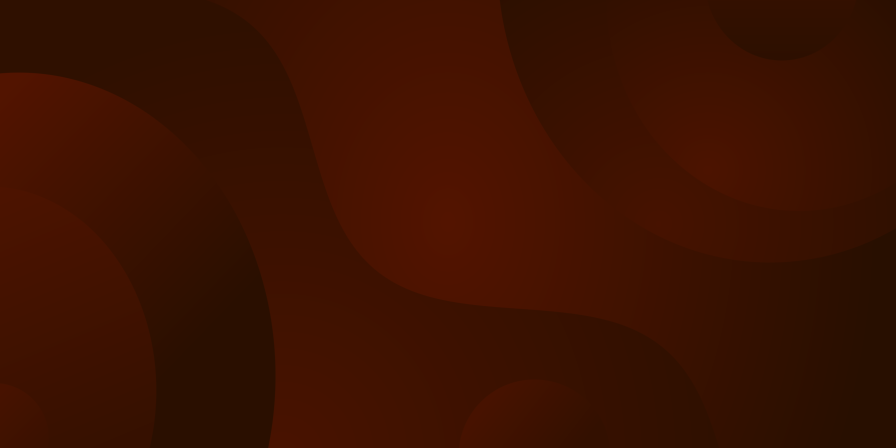
Reproduce this background procedurally as a Shadertoy shader.

```glsl
// Dark ember backdrop: a winding wave and overlapping soft-shaded ovals.

const vec3 DARK_BROWN = vec3(0.155, 0.058, 0.0);
const vec3 EMBER_RED = vec3(0.33, 0.078, 0.0);

// Brightness that falls off from a centre.
float glow(vec2 p, vec2 center, float radius, float peak) {
    return peak * max(0.0, 1.0 - length(p - center) / radius);
}

// Brightness that runs linearly between two points.
float ramp(vec2 p, vec2 a, vec2 b, float levelA, float levelB) {
    vec2 axis = b - a;
    return mix(levelA, levelB, clamp(dot(p - a, axis) / dot(axis, axis), 0.0, 1.0));
}

// Approximate signed distance to an axis-aligned ellipse.
float ellipse(vec2 p, vec2 center, vec2 radii) {
    vec2 q = (p - center) / radii;
    float k = length(q);
    return k * (k - 1.0) / max(length(q / radii), 0.0001);
}

// Signed offset from a sinusoid that descends along a diagonal.
float wave(vec2 p) {
    const vec2 along = vec2(0.759, -0.652);
    vec2 q = p - vec2(0.456, 1.0);
    float u = dot(q, along);
    float v = dot(q, vec2(-along.y, along.x));
    float phase = 5.361 * (u - 0.104);
    float slope = 0.045 - 0.697 * sin(phase);
    float crest = -0.109 + 0.045 * u + 0.130 * cos(phase);
    return (v - crest) / sqrt(1.0 + slope * slope);
}

// Lays a brightness level over another inside a shape.
float cover(float base, float level, float dist, float pixel) {
    return mix(base, level, smoothstep(pixel, -pixel, dist));
}

void mainImage(out vec4 fragColor, in vec2 fragCoord) {
    // Height is one unit; the layout is two units wide.
    vec2 p = fragCoord / iResolution.y;
    p.x *= 2.0 * iResolution.y / iResolution.x;
    float pixel = 0.75 / iResolution.y;

    // Background glow
    float tone = glow(vec2(p.x, mix(0.505, p.y, 0.75)), vec2(1.0, 0.505), 0.97, 0.98);

    // Top right ovals
    float level = glow(p, vec2(1.47, 0.50), 0.75, 0.70);
    tone = cover(tone, level, ellipse(p, vec2(1.719, 1.091), vec2(0.609, 0.677)), pixel);
    level = glow(p, vec2(1.58, 0.62), 0.62, 0.82);
    tone = cover(tone, level, ellipse(p, vec2(1.784, 1.0), vec2(0.430, 0.471)), pixel);
    level = ramp(p, vec2(1.74, 1.0), vec2(1.74, 0.87), 0.27, 0.12);
    tone = cover(tone, level, ellipse(p, vec2(1.745, 1.047), vec2(0.172, 0.182)), pixel);

    // Lower left wave
    level = max(0.17, glow(p, vec2(0.63, -0.02), 1.25, 0.75));
    tone = cover(tone, level, wave(p), pixel);

    // Left ovals
    level = ramp(p, vec2(0.0, 0.78), vec2(0.50, 0.30), 0.95, 0.06);
    tone = cover(tone, level, ellipse(p, vec2(0.042, 0.161), vec2(0.573, 0.677)), pixel);
    level = ramp(p, vec2(0.0, 0.60), vec2(0.25, 0.0), 0.85, 0.32);
    tone = cover(tone, level, ellipse(p, vec2(-0.026, 0.128), vec2(0.375, 0.456)), pixel);
    level = ramp(p, vec2(0.0, 0.12), vec2(0.12, 0.0), 0.70, 0.38);
    tone = cover(tone, level, ellipse(p, vec2(-0.013, 0.023), vec2(0.122)), pixel);

    // Bottom oval
    level = ramp(p, vec2(1.12, 0.14), vec2(1.30, 0.0), 0.70, 0.25);
    tone = cover(tone, level, ellipse(p, vec2(1.193, -0.016), vec2(0.169)), pixel);

    fragColor = vec4(mix(DARK_BROWN, EMBER_RED, tone), 1.0);
}
```
